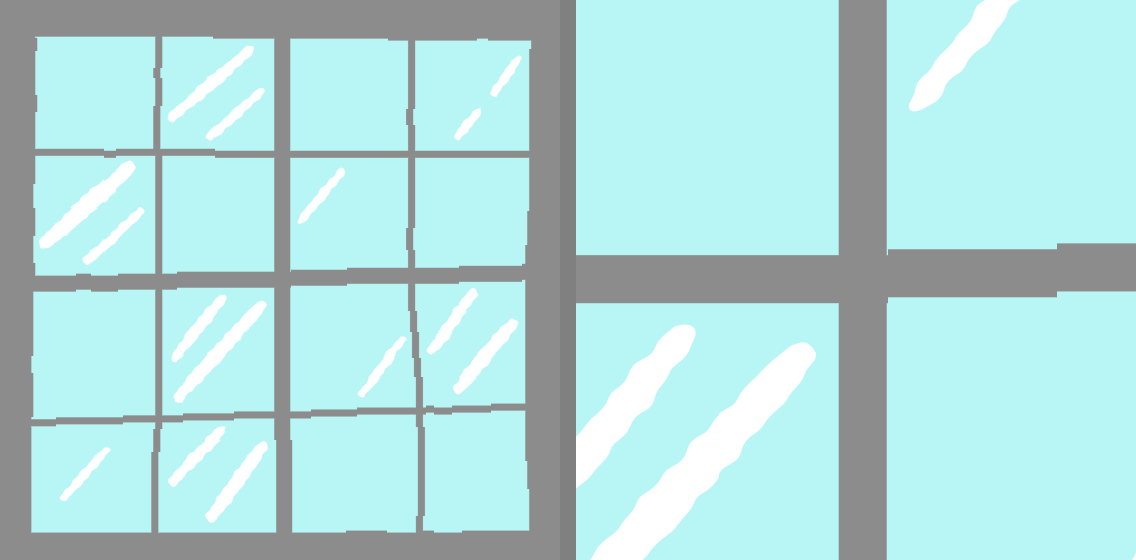
Left: the whole. Right: its middle third, enlarged.
Write a WebGL 1 fragment shader that draws this pattern.

```glsl
precision highp float;
// A hand-drawn window: four by four pale panes between grey bars, with
// white diagonal glints. Bars drift along gentle curves snapped into small
// steps; each pane's glints are capsules laid out from its column and row.

#define GLASS vec3(0.72, 0.96, 0.96)
#define FRAME vec3(0.55, 0.55, 0.55)
#define SHINE vec3(1.0, 1.0, 1.0)
#define THIN 0.0063     // half width of the outer bars
#define THICK 0.0143    // half width of the central cross
#define STAIR 0.0035    // height of the steps along the bars
#define WAVER 0.0012    // wobble of the hand-drawn lines
#define ROUGH 0.0009    // raggedness of the glints

uniform vec2 u_resolution;

float wobble(float t) {
  return 0.6 * sin(t * 23.0) + 0.4 * sin(t * 61.0 + 1.7);
}

vec3 snap(vec3 v) { return floor(v / STAIR + 0.5) * STAIR; }

// Centres of the three upright bars at height y
vec3 uprights(float y) {
  float low = 1.0 - smoothstep(0.16, 0.26, y);
  vec3 drift = vec3(-0.0065 * low - 0.002 * smoothstep(0.70, 0.75, y),
                    0.0035 * low,
                    0.017 * (1.0 - smoothstep(0.25, 0.50, y)));
  return vec3(0.2835, 0.5035, 0.734) + drift;
}

// Centres of the three crossbars at position x, lowest first
vec3 crossbars(float x) {
  return vec3(0.2435, 0.4915, 0.7285) + x * vec3(0.0315, 0.0225, -0.006);
}

// Outer limits of the glass
vec2 sides(float y) {
  float right = 0.9375 + 0.009 * smoothstep(0.4, 0.8, y)
              + 0.007 * (1.0 - smoothstep(0.05, 0.25, y));
  return vec2(0.0545 + 0.0115 * y, right);
}
vec2 ends(float x) { return vec2(0.048 + 0.004 * x, 0.936 - 0.009 * x); }

// Both limits of the pane holding t along one axis
vec2 paneSpan(float t, vec2 rim, vec3 bars) {
  if (t < bars.x) return vec2(rim.x, bars.x - THIN);
  if (t < bars.y) return vec2(bars.x + THIN, bars.y - THICK);
  if (t < bars.z) return vec2(bars.y + THICK, bars.z - THIN);
  return vec2(bars.z + THIN, rim.y);
}

// Glint style per pane: 0 none, 1 single, 2 pair, 3 broken line
float glintStyle(vec2 cell) {
  vec4 row = vec4(1.0, 2.0, 0.0, 0.0);
  if (cell.y > 0.5) row = vec4(0.0, 2.0, 1.0, 2.0);
  if (cell.y > 1.5) row = vec4(2.0, 0.0, 1.0, 0.0);
  if (cell.y > 2.5) row = vec4(0.0, 2.0, 0.0, 3.0);
  vec4 pick = 1.0 - step(0.5, abs(vec4(0.0, 1.0, 2.0, 3.0) - cell.x));
  return dot(row, pick);
}

// Start and end of a glint within its pane; second is 0 or 1
vec4 glintLine(vec2 cell, float style, float second) {
  if (style < 1.5) {
    vec2 start = vec2(0.27 + 0.39 * cell.x - 0.48 * cell.y,
                      0.32 - 0.27 * cell.x + 0.33 * cell.y);
    return vec4(start, start + vec2(0.35, 0.44));
  }
  if (style > 2.5)
    return vec4(0.69, 0.52, 0.90, 0.83) - second * vec4(0.32, 0.39, 0.34, 0.48);
  if (cell.y > 1.5)
    return mix(vec4(0.10, 0.28, 0.78, 0.90), vec4(0.43, 0.11, 0.88, 0.53), second);
  float lean = 0.1 * cell.y * (4.0 - cell.x);
  vec4 longLine = vec4(0.45 - lean, 0.14, 0.88, 0.75 + lean - 0.2 * cell.y);
  return mix(vec4(0.12, 0.46, 0.53, 0.91), longLine, second);
}

float glintRadius(vec2 cell, float style, float second) {
  if (style < 1.5 || style > 2.5) return 0.0072;
  if (cell.y > 1.5) return mix(0.0095 + 0.0045 * (3.0 - cell.y), 0.0078, second);
  return mix(0.0095, 0.0115, second);
}

// Capsule that swells a little at its middle
float glintDistance(vec2 p, vec2 a, vec2 b, float radius) {
  vec2 along = b - a;
  float h = clamp(dot(p - a, along) / dot(along, along), 0.0, 1.0);
  return length(p - a - along * h) - radius * (0.85 + 0.25 * sin(3.14159 * h));
}

void main() {
  vec2 p = gl_FragCoord.xy / u_resolution;
  float soft = 0.75 / min(u_resolution.x, u_resolution.y);

  // Bars and rim, wobbled and snapped
  vec3 shake = WAVER * vec3(wobble(p.y), wobble(p.y + 3.1), wobble(p.y + 7.3));
  vec3 lift = WAVER * vec3(wobble(p.x + 1.3), wobble(p.x + 4.9), wobble(p.x + 8.2));
  vec3 barX = snap(uprights(p.y) + shake);
  vec3 barY = snap(crossbars(p.x) + lift);
  vec2 rimX = snap(vec3(sides(p.y) + shake.yz, 0.0)).xy;
  vec2 rimY = snap(vec3(ends(p.x) + lift.yz, 0.0)).xy;

  // Pane under this point
  vec2 spanX = paneSpan(p.x, rimX, barX);
  vec2 spanY = paneSpan(p.y, rimY, barY);
  vec2 low = vec2(spanX.x, spanY.x), high = vec2(spanX.y, spanY.y);
  vec2 cell = vec2(dot(step(barX, vec3(p.x)), vec3(1.0)),
                   dot(step(barY, vec3(p.y)), vec3(1.0)));
  vec2 inset = min(p - low, high - p);
  vec3 color = mix(FRAME, GLASS, smoothstep(-soft, soft, min(inset.x, inset.y)));

  // Glints
  float style = glintStyle(cell);
  vec2 ragged = p + ROUGH * vec2(sin(p.y * 410.0) + sin(p.y * 173.0), sin(p.x * 370.0));
  for (int i = 0; i < 2; i++) {
    float second = float(i);
    if (style < 0.5 || (style < 1.5 && i == 1)) continue;
    vec4 line = glintLine(cell, style, second);
    float d = glintDistance(ragged, mix(low, high, line.xy), mix(low, high, line.zw),
                            glintRadius(cell, style, second));
    color = mix(color, SHINE, 1.0 - smoothstep(-soft, soft, d));
  }
  gl_FragColor = vec4(color, 1.0);
}
```
